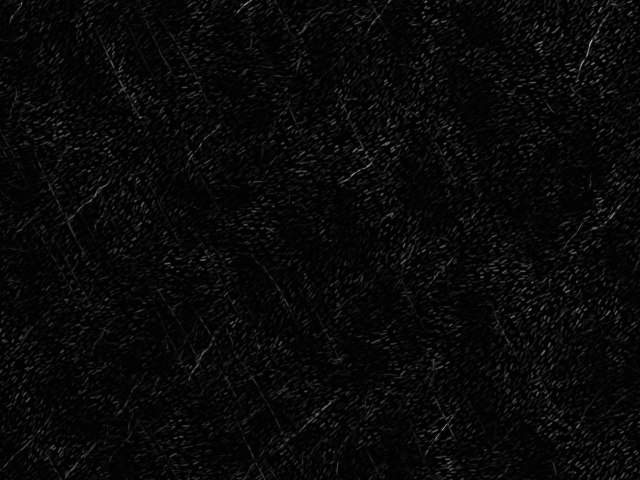
Reproduce this texture procedurally as a Shadertoy shader.

```glsl
// Faint etched grain on black: short slanted flecks packed in a loose flow,
// crossed by broken steep scratches, wavy cracks and small curls.
// Every layer is one jittered cellular stroke field; Worley noise varies its strength.

const float BASE_LEVEL = 0.007;
const float LINE_WIDTH = 0.0019;   // canvas heights
const float GRAIN_ANGLE = 0.62;    // radians, counted from the x axis
const float SCRATCH_ANGLE = -1.10;
const float CRACK_ANGLE = 0.88;
const vec2 GRAIN_CELL = vec2(0.0155, 0.0086);  // along, across
const vec2 CURL_CELL = vec2(0.052, 0.030);
const vec2 SCRATCH_CELL = vec2(0.26, 0.036);
const vec2 CRACK_CELL = vec2(0.17, 0.044);
const float GRAIN_GAIN = 0.26;
const float CURL_GAIN = 0.25;
const float SCRATCH_GAIN = 0.24;
const float CRACK_GAIN = 0.46;

vec3 hash3(vec2 cell, float salt) {
    vec3 h = fract(vec3(cell.xyx + salt) * vec3(0.1031, 0.1030, 0.0973));
    h += dot(h, h.yxz + 33.33);
    return fract((h.xxy + h.yzz) * h.zyx);
}

mat2 rotation(float angle) {
    float c = cos(angle), s = sin(angle);
    return mat2(c, -s, s, c);
}

// Layered sines that make straight strokes wander.
vec2 wander(vec2 p) {
    vec2 slow = sin(p.yx * vec2(23.0, 27.0) + 2.0 * sin(p * 9.0));
    vec2 quick = sin(p.yx * vec2(97.0, 113.0) + 3.0 * sin(p * 31.0));
    return 0.0040 * slow + 0.0022 * quick;
}

// Distance to the nearest jittered cell point.
float worley(vec2 p, float salt) {
    vec2 id = floor(p);
    float nearest = 4.0;
    for (int y = -1; y <= 1; y++)
    for (int x = -1; x <= 1; x++) {
        vec2 cell = id + vec2(x, y);
        vec2 d = cell + hash3(cell, salt).xy - p;
        nearest = min(nearest, dot(d, d));
    }
    return sqrt(nearest);
}

// One slightly curved stroke per kept cell; spread is the random turn in radians.
float strokes(vec2 p, float angle, vec2 size, float turn, float spread,
              float keep, float salt) {
    p = rotation(angle) * p;
    vec2 id = floor(p / size);
    float width = max(LINE_WIDTH, 0.7 / iResolution.y);
    float light = 0.0;
    for (int y = -1; y <= 1; y++)
    for (int x = -1; x <= 1; x++) {
        vec2 cell = id + vec2(x, y);
        vec3 place = hash3(cell, salt);
        vec3 form = hash3(cell, salt + 57.0);
        if (place.z > keep) continue;
        vec2 centre = (cell + 0.5 + 0.7 * (place.xy - 0.5)) * size;
        vec2 q = rotation(turn + spread * (form.x - 0.5)) * (p - centre);
        float halfLength = size.x * mix(0.26, 0.60, form.y);
        q.y += (form.x - 0.5) * 0.22 * q.x * q.x / halfLength;
        float along = abs(q.x) / halfLength;
        float taper = 1.0 - smoothstep(0.4, 1.1, along);
        float strength = 0.24 + 0.76 * form.z * form.z * form.z;
        float profile = exp(-q.y * q.y / (width * width));
        light = max(light, strength * taper * profile);
    }
    return light;
}

void mainImage(out vec4 fragColor, in vec2 fragCoord) {
    vec2 p = fragCoord / iResolution.y;
    vec2 bent = p + wander(p);

    // Strong and weak regions, stretched along the scratches
    vec2 band = rotation(SCRATCH_ANGLE) * bent;
    float coarse = worley(band * vec2(3.5, 8.0), 11.0);
    float fine = worley(bent * 17.0, 23.0);
    float vigour = mix(0.25, 1.85, smoothstep(0.12, 0.85, 0.55 * coarse + 0.45 * fine));
    vigour *= 0.80 + 0.20 * p.x + 0.15 * p.y;

    // Dense flecks following a slowly turning flow
    float flow = 0.18 * sin(p.x * 11.0 + 2.0 * sin(p.y * 7.0))
               + 0.16 * sin(p.y * 17.0 - p.x * 8.0);
    float grain = strokes(p + 0.4 * wander(p), GRAIN_ANGLE, GRAIN_CELL, flow, 0.7, 0.96, 3.0);

    // Sparse longer marks
    float curls = strokes(bent, 0.5, CURL_CELL, flow, 2.2, 0.40, 131.0);
    float scratches = strokes(p + 0.25 * wander(p), SCRATCH_ANGLE, SCRATCH_CELL,
                              0.0, 0.10, 0.34, 211.0);
    float cracks = strokes(bent, CRACK_ANGLE, CRACK_CELL, 0.0, 0.4, 0.28, 307.0);

    // Uneven breaks along the longer marks
    float breaks = smoothstep(0.15, 0.70, worley(p * 90.0, 41.0));
    float marks = max(CURL_GAIN * curls, max(SCRATCH_GAIN * scratches, CRACK_GAIN * cracks));
    marks *= (0.20 + 1.05 * breaks) * (0.6 + 0.4 * vigour);

    float level = BASE_LEVEL + max(GRAIN_GAIN * grain * vigour, marks);
    fragColor = vec4(vec3(level), 1.0);
}
```
